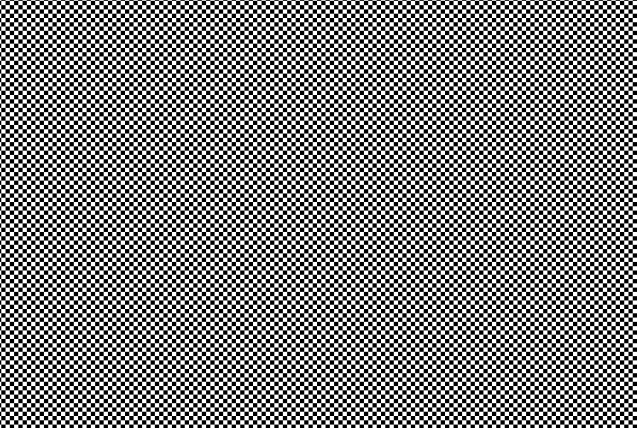
Write a Shadertoy shader that draws this pattern.

```glsl
// Fine black and white checkerboard, 75 by 50 repeats of two cells each way,
// with clipped cells along the edges and a narrow white strip at the right.
// Each axis is a square wave averaged exactly over the pixel footprint.

const vec2 CELLS = vec2(150.0, 100.0);  // cells across and down
const vec2 PHASE = vec2(0.3, 0.2);      // first full cell, from the top left
const float STRIP_START = 149.3;        // left side of the strip, in cells
const vec3 INK = vec3(0.0);
const vec3 PAPER = vec3(1.0);

// Integral of a square wave that is +1 on even cells and -1 on odd ones
vec2 squareIntegral(vec2 x) {
    return 1.0 - abs(mod(x, 2.0) - 1.0);
}

// Mean of the square wave over a box of the given width
vec2 filteredSquare(vec2 x, vec2 width) {
    return (squareIntegral(x + 0.5 * width) - squareIntegral(x - 0.5 * width)) / width;
}

// Share of paper in the pixel: the product of both waves, mapped to 0..1
float checker(vec2 p, vec2 width) {
    vec2 wave = filteredSquare(p, width);
    return 0.5 + 0.5 * wave.x * wave.y;
}

// Box-filtered step
float filteredStep(float edge, float x, float width) {
    return clamp((x - edge) / width + 0.5, 0.0, 1.0);
}

void mainImage(out vec4 fragColor, in vec2 fragCoord) {
    vec2 uv = fragCoord / iResolution.xy;
    vec2 cell = vec2(uv.x, 1.0 - uv.y) * CELLS;
    vec2 footprint = CELLS / iResolution.xy;

    // Checkerboard, then the plain strip
    float paper = checker(cell - PHASE, footprint);
    paper = mix(paper, 1.0, filteredStep(STRIP_START, cell.x, footprint.x));

    fragColor = vec4(mix(INK, PAPER, paper), 1.0);
}
```
